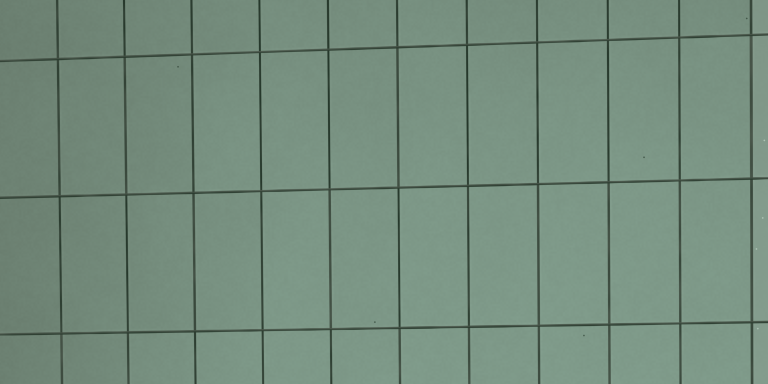
Reproduce this texture procedurally as a WebGL 1 fragment shader.

```glsl
#ifdef GL_FRAGMENT_PRECISION_HIGH
precision highp float;
#else
precision mediump float;
#endif
uniform vec2 u_resolution;

const vec3 GLAZE_SHADE = vec3(0.413, 0.490, 0.432);
const vec3 GLAZE_LIGHT = vec3(0.495, 0.602, 0.537);
const vec3 GLAZE_PALE = vec3(0.530, 0.615, 0.560);
const vec3 GROUT_DARK = vec3(0.130, 0.200, 0.150);
const vec3 GROUT_GREY = vec3(0.300, 0.345, 0.300);
const float EDGE_COLUMN = 10.0;

float hash(vec2 p) {
  return fract(sin(dot(p, vec2(12.99, 78.23))) * 4375.85);
}

float noise(vec2 p) {
  vec2 i = floor(p);
  vec2 f = fract(p);
  f = f * f * (3.0 - 2.0 * f);
  float low = mix(hash(i), hash(i + vec2(1.0, 0.0)), f.x);
  float high = mix(hash(i + vec2(0.0, 1.0)), hash(i + 1.0), f.x);
  return mix(low, high, f.y);
}

// Columns widen to the right and lean a little; xy = cell position, z = width.
vec2 columnCoord(vec2 p) {
  float x = p.x + p.y * (0.0135 - 0.0055 * p.x) - 0.1615;
  float growth = 0.00073;
  float start = 0.1724;
  float width = sqrt(start * start + 4.0 * growth * x);
  return vec2(2.0 * x / (start + width), width);
}

// Rows fan out to the right; returns cell position and height.
vec2 rowCoord(vec2 p) {
  float height = 0.356 + 0.0092 * p.x;
  return vec2((p.y - 0.129 - 0.0163 * p.x) / height, height);
}

// Signed distance from the nearest joint centre.
float jointOffset(vec2 coord) {
  return (fract(coord.x + 0.5) - 0.5) * coord.y;
}

float band(float offset, float halfWidth, float blur) {
  return 1.0 - smoothstep(halfWidth - blur, halfWidth + blur, abs(offset));
}

vec3 glaze(vec2 p, vec2 cell) {
  float light = smoothstep(-0.3, 0.95, p.x) * (1.0 - 0.42 * p.y * p.y);
  light += 0.10 * (hash(cell + 3.7) - 0.5);
  light += 0.10 * (noise(p * 7.0) - 0.5) + 0.07 * (noise(p * 55.0) - 0.5);
  light += 0.12 * (noise(p * 190.0) - 0.5);
  return mix(GLAZE_SHADE, GLAZE_LIGHT, light);
}

// Sparse round marks, at most one in each scatter cell.
float specks(vec2 p, float density, float chance, float blur) {
  vec2 cell = floor(p * density);
  vec2 spot = 0.2 + 0.6 * vec2(hash(cell + 1.3), hash(cell + 8.1));
  float dist = length(fract(p * density) - spot) / density;
  return step(hash(cell + 5.9), chance) * band(dist, 0.002, blur);
}

void main() {
  vec2 p = gl_FragCoord.xy / u_resolution.y;
  float blur = max(0.7 / u_resolution.y, 0.0012);
  vec2 column = columnCoord(p);
  vec2 row = rowCoord(p);
  vec2 cell = floor(vec2(column.x, row.x));
  float dx = jointOffset(column);
  float dy = jointOffset(row);

  // Glazed tiles with a paler strip past the last joint
  vec3 color = glaze(p, cell);
  float edgeStrip = smoothstep(-0.002, 0.002, (column.x - EDGE_COLUMN) * column.y);
  color = mix(color, GLAZE_PALE, 0.55 * edgeStrip);

  // Faint worn rims beside the joints
  float rim = max(band(dx - 0.006, 0.002, 0.003), band(dy - 0.006, 0.002, 0.003));
  color += 0.022 * rim * noise(p * 30.0);

  // Small marks on the glaze
  color = mix(color, GROUT_DARK, 0.6 * specks(p, 14.0, 0.015, blur));
  color = mix(color, GLAZE_PALE + 0.15, edgeStrip * specks(p, 24.0, 0.12, blur));

  // Vertical joints: tone and width vary by segment, greyer low down
  float jointId = floor(column.x + 0.5);
  float segment = hash(vec2(jointId, cell.y) + 2.4);
  float isEdge = step(EDGE_COLUMN - 0.5, jointId);
  float wear = noise(vec2(jointId * 9.0, p.y * 28.0));
  float verticalWidth = 0.0025 + 0.0007 * segment + 0.0008 * isEdge;
  float greyness = clamp(0.6 * segment + 0.35 * wear - 0.25 * p.y + 0.3 * isEdge, 0.0, 1.0);
  vec3 verticalTone = mix(GROUT_DARK, GROUT_GREY, greyness);
  color = mix(color, verticalTone, 0.95 * band(dx, verticalWidth, blur));

  // Horizontal joints: grey grout above a dark lower edge
  float stain = noise(vec2(p.x * 26.0, floor(row.x + 0.5) * 7.0));
  float lowerEdge = 1.0 - smoothstep(-0.002, 0.002, dy);
  vec3 horizontalTone = mix(GROUT_GREY, GROUT_DARK, 0.25 * stain + 0.6 * lowerEdge);
  color = mix(color, horizontalTone, 0.93 * band(dy, 0.0027 + 0.0006 * stain, blur));

  gl_FragColor = vec4(color, 1.0);
}
```
